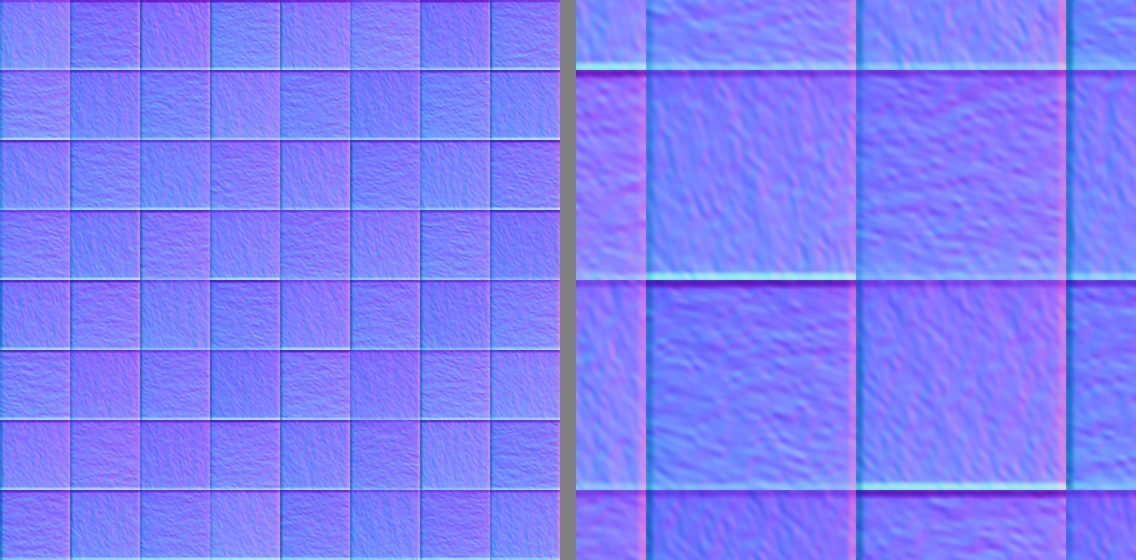
Left: the whole. Right: its middle third, enlarged.
Reproduce this texture map procedurally as a WebGL 1 fragment shader.

```glsl
precision highp float;

uniform vec2 u_resolution;

// Lengths below are in tile widths, slopes in height per tile width
const float TILES = 8.0;
const float BEVEL_WIDTH = 0.05;
const float BEVEL_CORE = 0.012;
const float BEVEL_SLOPE = 1.0;
const float EDGE_MIN = 0.3;
const float ROLL_OFF = 0.09;
const float ROLL_SLOPE = 0.13;
const float PILLOW = 0.13;
const float TILT = 0.15;
const vec2 GRAIN_FREQ = vec2(5.5, 15.0);
const vec2 FINE_FREQ = vec2(21.0, 32.0);
const float GRAIN_HEIGHT = 0.009;
const float FINE_HEIGHT = 0.0075;
const float GRAIN_STEP = 0.012;
const float GRAIN_BEND = 0.05;
const float CREVICE_SHADE = 0.16;
const vec3 RIM_LIGHT = vec3(0.1, 0.06, 0.08);

float hash(vec2 p) {
  return fract(sin(dot(p, vec2(127.1, 311.7))) * 43758.5453);
}

float noise(vec2 p) {
  vec2 i = floor(p);
  vec2 f = fract(p);
  f = f * f * (3.0 - 2.0 * f);
  float low = mix(hash(i), hash(i + vec2(1.0, 0.0)), f.x);
  float high = mix(hash(i + vec2(0.0, 1.0)), hash(i + vec2(1.0, 1.0)), f.x);
  return mix(low, high, f.y);
}

// Streaks along x with a finer, rounder pitting on top
float grainHeight(vec2 p, vec2 seed) {
  p.y += GRAIN_BEND * noise(p * 5.0 + seed);
  float pits = noise(mat2(0.97, 0.24, -0.24, 0.97) * p * FINE_FREQ + seed.yx);
  return GRAIN_HEIGHT * noise(p * GRAIN_FREQ + seed) + FINE_HEIGHT * pits;
}

vec2 grainSlope(vec2 p, vec2 seed) {
  vec2 e = vec2(GRAIN_STEP, 0.0);
  vec2 rise = vec2(grainHeight(p + e.xy, seed) - grainHeight(p - e.xy, seed),
                   grainHeight(p + e.yx, seed) - grainHeight(p - e.yx, seed));
  return rise / (2.0 * GRAIN_STEP);
}

// Strength of the seam on the low side of a cell, shared by its neighbours
float seamStrength(vec2 cell, float axis) {
  float h = hash(mod(cell, TILES) + vec2(19.0, 47.0) * (axis + 1.0));
  return mix(EDGE_MIN, 1.0, h);
}

// Flat-cored bevel that softens where two tiles meet
float bevel(float d) {
  float meet = mix(0.6, 1.0, smoothstep(0.0, BEVEL_CORE, d));
  return meet * (1.0 - smoothstep(BEVEL_CORE, BEVEL_WIDTH, d));
}

vec3 tileColor(vec2 uv) {
  vec2 cell = floor(uv * TILES);
  vec2 p = fract(uv * TILES);
  vec2 seed = 60.0 * vec2(hash(cell + 3.7), hash(cell + 8.3));

  // Grain turns a quarter on every other tile
  bool upright = mod(cell.x + cell.y, 2.0) > 0.5;
  vec2 grain = upright ? grainSlope(p.yx, seed).yx : grainSlope(p, seed);

  // Tilt of the whole tile, its domed face and the rounding near its sides
  vec2 tilt = TILT * (vec2(hash(cell + 21.1), hash(cell + 35.9)) - 0.5);
  vec2 roll = exp((p - 1.0) / ROLL_OFF) - exp(-p / ROLL_OFF);
  vec2 slope = grain + tilt + PILLOW * vec2(p.x - 0.5, 0.45 - p.y);
  slope += ROLL_SLOPE * vec2(roll.x, -roll.y);

  // Bevels along the four sides
  float left = bevel(p.x) * seamStrength(cell, 0.0);
  float right = bevel(1.0 - p.x) * seamStrength(cell + vec2(1.0, 0.0), 0.0);
  float bottom = bevel(p.y) * seamStrength(cell, 1.0);
  float top = bevel(1.0 - p.y) * seamStrength(cell + vec2(0.0, 1.0), 1.0);
  slope += BEVEL_SLOPE * vec2(0.75 * (right - left), bottom - top);

  // Encode the normal, then shade the crevices and light the lower rim
  vec3 color = normalize(vec3(slope, 1.0)) * 0.5 + 0.5;
  color *= 1.0 - CREVICE_SHADE * vec3(1.7, 1.0, 0.7) * max(top, left);
  color += RIM_LIGHT * bottom;
  return clamp(color, 0.0, 1.0);
}

void main() {
  // Four samples per pixel smooth the seams
  vec3 color = vec3(0.0);
  for (int i = 0; i < 4; i++) {
    float k = float(i);
    vec2 offset = vec2(mod(k, 2.0), floor(k / 2.0)) * 0.5 - 0.25;
    color += tileColor((gl_FragCoord.xy + offset) / u_resolution);
  }
  gl_FragColor = vec4(color / 4.0, 1.0);
}
```
